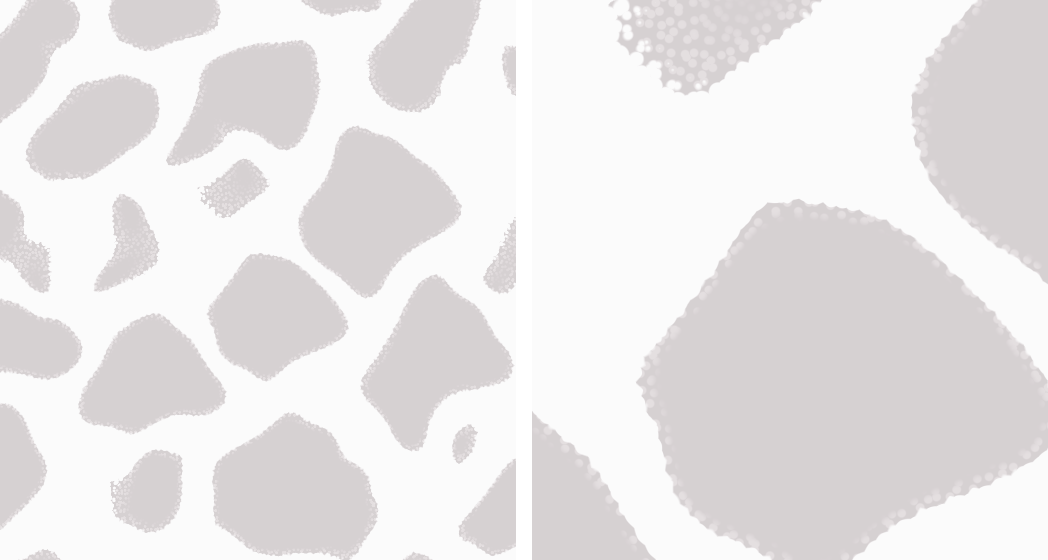
Left, the full canvas; right, a detail of the centre.
This pattern is drawn by a WebGL 2 fragment shader. Its source:

```glsl
#version 300 es
precision highp float;
// Cow hide: soft grey, lumpy patches parted by white channels.
// Each patch is a pair of scattered lobes; a smooth weighted Voronoi field
// keeps neighbours apart, and fine cellular noise frays the rims.
uniform vec2 u_resolution;
out vec4 fragColor;

vec3 hash3(vec2 p) {
    vec3 q = fract(p.xyx * vec3(0.1031, 0.1030, 0.0973));
    q += dot(q, q.yxz + 33.33);
    return fract((q.xxy + q.yzz) * q.zyx);
}

// Layered sines bend the plane so that patch outlines become lumpy.
vec2 warp(vec2 p) {
    p += 0.013 * sin(p.yx * vec2(27.0, 23.0) + p * 9.0 + vec2(0.7, 2.9));
    return p + 0.004 * sin(p.yx * vec2(61.0, 67.0) - p * 31.0 + vec2(4.1, 1.3));
}

// Half the gap between the closest patch and a soft minimum of the others:
// zero along the middle of a channel, growing towards a patch centre.
float patchSeparation(vec2 p) {
    const float spacing = 0.235;
    const float sharpness = 28.0;
    vec2 cell = floor(p / spacing);
    float total = 0.0;
    float closest = 0.0;
    for (int y = -2; y <= 2; y++) {
        for (int x = -2; x <= 2; x++) {
            vec2 id = cell + vec2(x, y);
            vec3 place = hash3(id + 17.0);
            vec3 form = hash3(id + 71.0);
            vec2 centre = (id + 0.5 + 0.8 * (place.xy - 0.5)) * spacing;
            float angle = 0.6 + 2.4 * (form.x - 0.5);
            vec2 reach = mix(0.02, 0.085, form.y) * vec2(cos(angle), sin(angle));
            float radius = 0.075 * place.z * place.z;
            float lobeA = length(p - centre - reach) - radius;
            float lobeB = length(p - centre + reach) - radius + 0.025 * form.z;
            float weight = exp(-sharpness * lobeA) + exp(-sharpness * lobeB);
            total += weight;
            closest = max(closest, weight);
        }
    }
    return log(closest / max(total - closest, 1e-12)) / (2.0 * sharpness);
}

// Distance to the nearest scattered point, in cells.
float cellular(vec2 p) {
    vec2 cell = floor(p);
    float nearest = 2.0;
    for (int y = -1; y <= 1; y++) {
        for (int x = -1; x <= 1; x++) {
            vec2 id = cell + vec2(x, y);
            nearest = min(nearest, length(id + hash3(id).xy - p));
        }
    }
    return nearest;
}

void main() {
    vec2 uv = gl_FragCoord.xy / u_resolution.y;
    vec3 white = vec3(0.984, 0.983, 0.984);
    vec3 grey = vec3(0.840, 0.818, 0.824);
    vec3 fringe = vec3(0.905, 0.885, 0.890);

    float separation = patchSeparation(warp(uv + vec2(1.3, 2.1)));
    float grain = cellular(uv * 150.0);

    // Slightly ragged outline, smoothed over about one pixel.
    float inside = separation - 0.019 + 0.003 * (grain - 0.5);
    float softness = max(0.8 * fwidth(separation), 0.0004);
    float coverage = smoothstep(-softness, softness, inside);

    // Pale flakes along the inner rim.
    float rim = 1.0 - smoothstep(0.002, 0.008, inside);
    float flake = 1.0 - smoothstep(0.30, 0.48, grain);
    vec3 fur = mix(grey, fringe, 0.85 * rim * flake);

    fragColor = vec4(mix(white, fur, coverage), 1.0);
}
```
